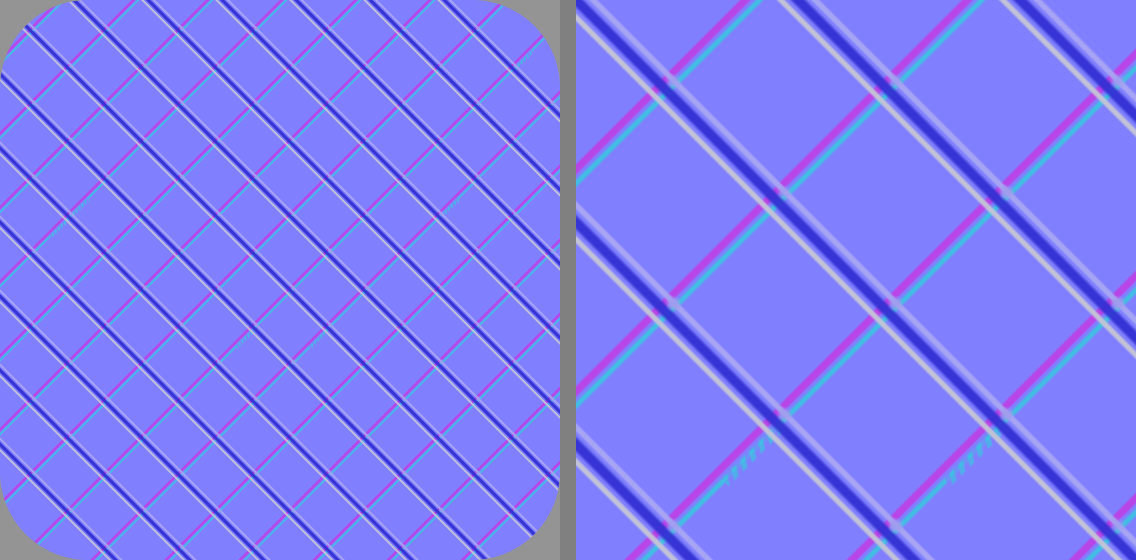
Left, the full canvas; right, a detail of the centre.
A Shadertoy shader for this texture map:

```glsl
// Tangent-space normal map of a diagonal quilted lattice on a rounded tile.

const float PERIOD = 0.0935;       // spacing measured across the lines
const float SEAM_SHIFT = 0.0226;   // offset of the rising seams

const vec3 FLAT_NORMAL = vec3(0.50, 0.50, 1.00);
const vec3 GROOVE = vec3(0.19, 0.18, 0.82);
const vec3 PALE_LIP = vec3(0.77, 0.77, 0.84);
const vec3 LILAC_LIP = vec3(0.66, 0.65, 0.95);
const vec3 MAGENTA = vec3(0.72, 0.27, 0.91);
const vec3 CYAN = vec3(0.26, 0.74, 0.89);
const vec3 BACKDROP = vec3(0.58);

float hash(vec2 p) {
    return fract(sin(dot(p, vec2(127.1, 311.7))) * 43758.5453);
}

// Signed distance to the nearest line of a repeated family
float foldLine(float x, float period) {
    return x - period * round(x / period);
}

// Soft coverage of a line with the given half width
float stroke(float d, float halfWidth, float soft) {
    return 1.0 - smoothstep(halfWidth - 0.5 * soft, halfWidth + 0.5 * soft, abs(d));
}

float roundedBox(vec2 p, vec2 halfSize, float radius) {
    vec2 q = abs(p) - halfSize + radius;
    return length(max(q, 0.0)) + min(max(q.x, q.y), 0.0) - radius;
}

// Thin rising seam: a magenta slope beside a cyan slope, frayed in places
vec3 risingSeam(vec3 color, float across, float along, float soft) {
    float d = foldLine(across, PERIOD);
    float line = round(across / PERIOD);
    float segment = floor(along / (0.5 * PERIOD));
    float frayed = step(0.955, hash(vec2(line, segment)));

    // Small slanted teeth break up the frayed stretches
    float tooth = abs(fract((along + 0.6 * d) / 0.0075) - 0.5) * 2.0;
    float teeth = smoothstep(0.3, 0.7, tooth);
    float cyanCover = stroke(d - 0.0060, 0.0015, soft) * mix(1.0, 0.35 + 0.65 * teeth, frayed);
    float fringe = stroke(d - 0.0088, 0.0017, soft) * teeth * frayed;

    color = mix(color, CYAN, max(cyanCover, 0.8 * fringe));
    return mix(color, MAGENTA, stroke(d, 0.0022, soft));
}

// Wide falling groove with a raised lip on each side
vec3 fallingGroove(vec3 color, float across, float soft) {
    float d = foldLine(across, PERIOD);
    color = mix(color, PALE_LIP, 0.95 * stroke(d + 0.0073, 0.0016, soft));
    color = mix(color, LILAC_LIP, 0.95 * stroke(d - 0.0072, 0.0017, soft));
    return mix(color, GROOVE, 0.92 * stroke(d, 0.0030, soft * 1.5));
}

// Uneven pale smudge where the two families cross
vec3 crossingSmudge(vec3 color, vec2 q) {
    vec2 id = round(q / PERIOD);
    vec2 local = q - PERIOD * id - vec2(0.0068, 0.0040);
    float strength = 0.25 + 0.65 * hash(id + 17.0);
    float cover = 1.0 - smoothstep(0.0015, 0.0055, length(local));
    return mix(color, vec3(0.62, 0.61, 0.93), strength * cover);
}

void mainImage(out vec4 fragColor, in vec2 fragCoord) {
    vec2 uv = fragCoord / iResolution.xy;
    float pixel = 1.0 / min(iResolution.x, iResolution.y);
    float soft = max(0.0019, pixel);

    // Rotated axes: x crosses the grooves, y crosses the seams
    vec2 q = vec2(uv.x + uv.y - 1.0, uv.x - uv.y) * inversesqrt(2.0);
    q.y -= SEAM_SHIFT;

    vec3 color = risingSeam(FLAT_NORMAL, q.y, q.x, soft);
    color = fallingGroove(color, q.x, soft);
    color = crossingSmudge(color, q);

    // Rounded tile outline
    float edge = roundedBox(uv - 0.5, vec2(0.5), 0.157);
    color = mix(color, BACKDROP, smoothstep(-0.5 * pixel, 0.5 * pixel, edge));

    fragColor = vec4(color, 1.0);
}
```
